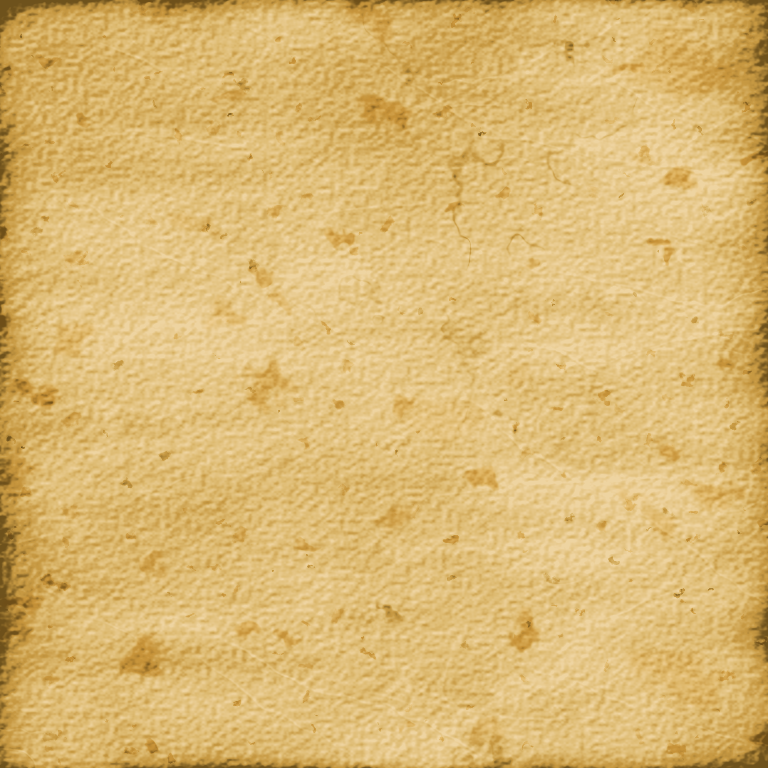
Reproduce this texture procedurally as a Shadertoy shader.

```glsl
float hash(vec2 p) {
    vec3 q = fract(p.xyx * 0.1031);
    q += dot(q, q.yzx + 33.33);
    return fract((q.x + q.y) * q.z);
}

float noise(vec2 p) {
    vec2 cell = floor(p), f = fract(p);
    f = f * f * (3.0 - 2.0 * f);
    float low = mix(hash(cell), hash(cell + vec2(1, 0)), f.x);
    float high = mix(hash(cell + vec2(0, 1)), hash(cell + vec2(1, 1)), f.x);
    return mix(low, high, f.y);
}

float fbm(vec2 p) {
    float sum = 0.0, gain = 0.533;
    for (int i = 0; i < 4; i++) {
        sum += gain * noise(p);
        p = mat2(1.6, 1.2, -1.2, 1.6) * p + 17.3;
        gain *= 0.5;
    }
    return sum;
}

// Ragged blots scattered one per grid cell
float blots(vec2 p, float scale, float chance, float seed) {
    vec2 q = p * scale + seed;
    q += 0.8 * (vec2(fbm(q * 2.5), fbm(q * 2.5 + 41.0)) - 0.5);
    float cover = 0.0;
    for (int j = -1; j <= 1; j++)
    for (int i = -1; i <= 1; i++) {
        vec2 cell = floor(q) + vec2(i, j);
        vec2 centre = cell + vec2(hash(cell + 3.1), hash(cell + 7.7));
        float size = hash(cell + 13.9);
        float radius = mix(0.12, 0.42, size * size);
        float shape = smoothstep(radius, radius * 0.45, length((q - centre) * vec2(1.0, 1.35)));
        float present = step(hash(cell + 23.3), chance);
        cover = max(cover, shape * present * mix(0.4, 1.0, hash(cell + 31.7)));
    }
    return cover;
}

// Lit upper flank and shaded lower flank of a fold
float foldLight(float s) {
    return (0.4 + s) * exp(-s * s);
}

// Long, mostly level folds
float folds(vec2 p) {
    float light = 0.0;
    for (int i = 0; i < 24; i++) {
        float id = float(i) * 3.7 + 1.0;
        vec2 offset = p - vec2(hash(vec2(id, 1)), hash(vec2(id, 2)));
        float angle = mix(-0.6, 0.5, hash(vec2(id, 3)));
        vec2 dir = vec2(cos(angle), sin(angle));
        float reach = mix(0.1, 0.42, hash(vec2(id, 4)));
        float across = dot(offset, vec2(-dir.y, dir.x));
        across += 0.03 * (noise(p * 8.0 + id) - 0.5) + 0.009 * (noise(p * 38.0 + id) - 0.5);
        float fade = smoothstep(reach, reach * 0.4, abs(dot(offset, dir)));
        light += foldLight(across / 0.0022) * fade * (0.15 + noise(p * 22.0 + id));
    }
    return light;
}

// Short level wrinkles
float wrinkles(vec2 p) {
    vec2 q = p * vec2(8, 26) + 2.5 * fbm(p * 9.0);
    float mask = smoothstep(0.42, 0.75, noise(p * vec2(6, 11) + 5.0));
    return foldLight((noise(q) - 0.5) / 0.06) * mask;
}

// Fibre relief lit from the upper left
float grain(vec2 p) {
    vec2 q = p * vec2(150, 200);
    float coarse = noise(q) - noise(q + vec2(-0.5, 0.7));
    return coarse + 0.45 * (noise(p * vec2(310, 370)) - 0.5);
}

vec3 paperColour(float tone) {
    vec3 brown = vec3(0.43, 0.32, 0.11);
    vec3 ochre = vec3(0.78, 0.60, 0.26);
    vec3 straw = vec3(0.87, 0.735, 0.45);
    vec3 cream = vec3(0.935, 0.83, 0.63);
    vec3 colour = mix(brown, ochre, smoothstep(-0.1, 0.4, tone));
    colour = mix(colour, straw, clamp((tone - 0.4) / 0.3, 0.0, 1.0));
    return mix(colour, cream, clamp((tone - 0.7) / 0.35, 0.0, 1.0));
}

void mainImage(out vec4 fragColor, in vec2 fragCoord) {
    vec2 uv = fragCoord / iResolution.xy;
    vec2 p = fragCoord / iResolution.y;

    // Cloudy sheet with level streaks
    float tone = 0.77 + 0.06 * (uv.y - 0.5);
    tone += 0.6 * (fbm(p * 3.5 + 2.0) - 0.5);
    tone += 0.4 * (fbm(p * vec2(4, 22) + 60.0) - 0.5);

    // Rust smudges, foxing and dark mould
    float rust = blots(p, 4.5, 0.45, 11.0) * 0.55;
    rust = max(rust, blots(p, 11.0, 0.4, 57.0));
    rust = max(rust, blots(p, 30.0, 0.22, 83.0) * 0.9);
    float mould = blots(p, 9.0, 0.09, 129.0) * smoothstep(0.35, 0.65, noise(p * 85.0));
    mould = max(mould, blots(p, 42.0, 0.035, 171.0));
    tone -= 0.33 * rust * (0.5 + fbm(p * 40.0)) + 0.55 * mould;

    // Relief and curved cracks
    tone += 0.36 * grain(p) + 0.2 * folds(p) + 0.15 * wrinkles(p);
    float crack = (noise(p * 8.0 + 1.5 * fbm(p * 12.0)) - 0.5) / 0.022;
    float crackZone = exp(-14.0 * dot(p - vec2(0.65, 0.74), p - vec2(0.65, 0.74)));
    tone -= 0.32 * exp(-crack * crack) * crackZone * smoothstep(0.4, 0.65, noise(p * 13.0 + 9.0));

    // Soiled, worn border
    vec2 edge = min(uv, 1.0 - uv);
    float soil = 0.5 * exp(-edge.x / 0.022) + 0.6 * exp(-edge.y / 0.009);
    soil += 0.16 * exp(-edge.x / 0.09) + 0.12 * exp(-edge.y / 0.06);
    tone -= soil * (0.3 + 1.4 * fbm(p * 11.0 + 30.0));

    vec3 colour = paperColour(tone);
    colour *= mix(vec3(1), vec3(1.0, 0.95, 0.82), rust * (1.0 - mould));
    fragColor = vec4(colour, 1.0);
}
```
